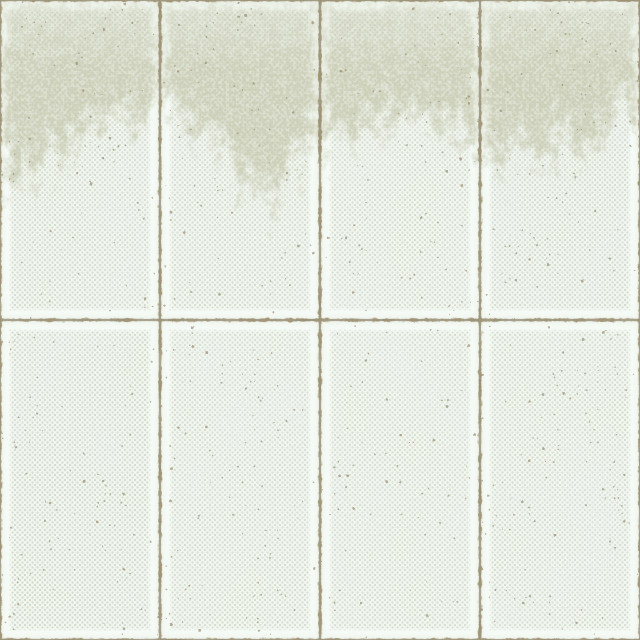
Reproduce this texture procedurally as a Shadertoy shader.

```glsl
// Glazed wall tiles, four across and two down, each with a pale rim and a
// staggered halftone dot field. Rounded-box distance shapes rim and grout;
// gradient noise drives the dripping stain, ragged dirt and scattered specks.

const float TAU = 6.28318;
const vec2 TILE_COUNT = vec2(4.0, 2.0);
const float DOT_COUNT = 128.0;

const vec3 GLAZE = vec3(0.945, 0.962, 0.934);
const vec3 RIM = vec3(0.962, 0.986, 0.967);
const vec3 DOT = vec3(0.80, 0.84, 0.79);
const vec3 STAIN = vec3(0.785, 0.795, 0.695);
const vec3 GROUT = vec3(0.58, 0.56, 0.48);
const vec3 DIRT = vec3(0.60, 0.53, 0.38);
const vec3 SPECK = vec3(0.58, 0.52, 0.40);

vec2 hash2(vec2 cell) {
    vec3 h = fract(cell.xyx * vec3(0.1031, 0.1030, 0.0973));
    h += dot(h, h.yzx + 33.33);
    return fract((h.xx + h.yz) * h.zy);
}

float cornerSlope(vec2 cell, vec2 offset) {
    float angle = TAU * hash2(cell).x;
    return dot(vec2(cos(angle), sin(angle)), offset);
}

// Gradient noise, roughly -0.7 to 0.7
float gradientNoise(vec2 p) {
    vec2 i = floor(p), f = fract(p);
    vec2 u = f * f * f * (f * (f * 6.0 - 15.0) + 10.0);
    vec2 e = vec2(1.0, 0.0);
    float low = mix(cornerSlope(i, f), cornerSlope(i + e, f - e), u.x);
    float high = mix(cornerSlope(i + e.yx, f - e.yx), cornerSlope(i + 1.0, f - 1.0), u.x);
    return mix(low, high, u.y);
}

float fbm(vec2 p) {
    float sum = 0.0, amplitude = 0.6;
    for (int i = 0; i < 4; i++) {
        sum += amplitude * gradientNoise(p);
        p = p * 2.03 + 17.3;
        amplitude *= 0.55;
    }
    return sum;
}

// Distance inward from the edge of a rounded tile
float tileInset(vec2 local, vec2 halfSize, float radius) {
    vec2 q = abs(local) - halfSize + radius;
    return radius - length(max(q, 0.0)) - min(max(q.x, q.y), 0.0);
}

// Stain running down from the top, paler at its head and broken into flecks
float dripStain(vec2 p, float inset) {
    float drop = 1.0 - p.y;
    float reach = 0.22 + 0.05 * cos(TAU * (2.6 * p.x - 0.1));
    reach += 0.10 * gradientNoise(p * vec2(9.0, 2.5) + 4.0);
    reach += 0.07 * gradientNoise(p * vec2(34.0, 7.0) + 9.0);
    float blotch = fbm(p * vec2(55.0, 42.0));
    float cover = smoothstep(-0.04, 0.055, reach - drop + 0.11 * blotch);
    float fleck = smoothstep(-0.35, 0.25, gradientNoise(p * 190.0) + 0.5 * blotch);
    float head = mix(0.55, 1.0, smoothstep(0.0, 0.13, drop + 0.05 * blotch));
    float edge = smoothstep(0.0, 0.018, inset + 0.016 * blotch);
    return cover * head * mix(0.6, 1.0, fleck) * mix(0.35, 1.0, edge);
}

// Sparse irregular specks, one candidate per cell
float specks(vec2 p, float cells, float density, float pixel) {
    vec2 q = p * cells;
    vec2 cell = floor(q);
    vec2 chance = hash2(cell + cells);
    vec2 center = 0.3 + 0.4 * hash2(cell + 71.0);
    float cluster = smoothstep(-0.3, 0.5, gradientNoise(cell / cells * 11.0));
    float present = step(chance.x, density * (0.25 + 2.0 * cluster));
    float radius = mix(0.09, 0.22, chance.y);
    float dist = length(fract(q) - center) + 0.12 * gradientNoise(q * 4.0);
    float blur = pixel * cells * 0.6;
    return present * (1.0 - smoothstep(radius - blur, radius + blur, dist));
}

void mainImage(out vec4 fragColor, in vec2 fragCoord) {
    vec2 p = fragCoord / iResolution.xy;
    float pixel = 1.0 / iResolution.y;
    vec2 tile = floor(p * TILE_COUNT);
    vec2 local = (fract(p * TILE_COUNT) - 0.5) / TILE_COUNT;
    float inset = tileInset(local, 0.5 / TILE_COUNT, 0.004);

    float cloud = fbm(p * 7.0);
    float grain = gradientNoise(p * 230.0);
    float ragged = fbm(p * 85.0 + 31.0);

    // Halftone field inside a soft pale rim
    vec2 wave = cos(TAU * DOT_COUNT * p);
    float dots = smoothstep(-0.1, 0.65, wave.x * wave.y);
    dots *= 0.78 + 0.3 * cloud + 0.2 * hash2(tile + 5.0).x;
    float field = smoothstep(0.012, 0.021, inset + 0.002 * ragged);
    vec3 color = mix(RIM, GLAZE + vec3(0.012, 0.008, -0.012) * cloud, field);
    color = mix(color, DOT, field * dots * 0.85);
    color += 0.018 * grain * field;

    // Stain and specks
    color = mix(color, STAIN, 0.82 * dripStain(p, inset));
    for (int i = 0; i < 2; i++) {
        float cells = 95.0 + 65.0 * float(i);
        color = mix(color, SPECK, 0.65 * specks(p, cells, 0.022, pixel));
    }

    // Dirty shoulder, ragged brown deposits and thin grout core
    color = mix(color, DIRT, 0.16 * exp(-max(inset, 0.0) / 0.004));
    float dirtWidth = 0.0022 + 0.0035 * ragged;
    float deposit = 1.0 - smoothstep(dirtWidth - 0.0012, dirtWidth + 0.0012 + pixel * 0.3, inset);
    float patches = smoothstep(-0.4, 0.35, gradientNoise(p * 24.0) + ragged);
    color = mix(color, DIRT, deposit * mix(0.3, 0.85, patches));
    float core = 1.0 - smoothstep(0.0012 - pixel * 0.5, 0.0012 + pixel * 0.5, inset);
    color = mix(color, GROUT + 0.1 * ragged, 0.75 * core);

    fragColor = vec4(clamp(color, 0.0, 1.0), 1.0);
}
```
